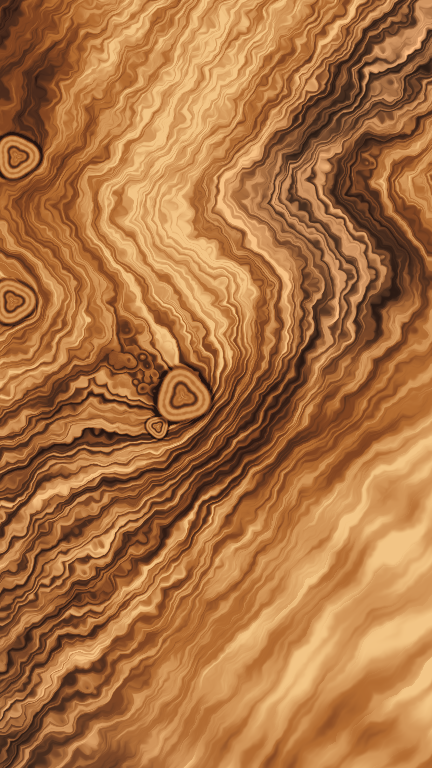
This texture is drawn by a Shadertoy shader. Its source:

```glsl
// Polished olive wood: ragged dark veins sweep diagonally round knots, soft focus at the corners.
float hash(float n) { return fract(sin(n * 91.7) * 4375.5); }
float bell(float x) { return exp(-x * x); }
float softRamp(float x) { return 0.5 * (x + sqrt(x * x + 0.008)); }

// Layered sines that make the grain wander
vec2 warp(vec2 p) {
    float size = 0.032, freq = 5.0;
    for (int i = 0; i < 5; i++) {
        p += size * sin(p.yx * freq + vec2(1.3, 4.1) * float(i));
        size *= 0.53;
        freq *= 1.9;
    }
    return p;
}

float knot(vec2 p, vec2 center, float radius) {
    return exp(-length((p - warp(center)) * vec2(1.0, 1.1)) / radius);
}

// Height field whose level lines are the growth rings
float grainField(vec2 p) {
    p = warp(p);
    float spine = 0.66 - 0.9 * softRamp(1.03 - p.y) + 0.75 * softRamp(p.y - 1.4);
    spine -= 0.09 * bell((p.y - 1.32) / 0.13);
    return p.x - spine - 0.42 * knot(p, vec2(0.42, 0.86), 0.12)
         - 0.26 * knot(p, vec2(0.06, 1.41), 0.09)
         - 0.26 * knot(p, vec2(0.03, 1.08), 0.09);
}

// Cellular noise, distance to the nearest point
float cells(vec2 p) {
    float nearest = 1.0;
    for (int k = 0; k < 9; k++) {
        vec2 c = floor(p) + vec2(k % 3 - 1, k / 3 - 1);
        float seed = dot(c, vec2(1.0, 57.3));
        nearest = min(nearest, length(c + vec2(hash(seed), hash(seed + 7.7)) - p));
    }
    return nearest;
}

// Cellular noise in one dimension: jittered rings, sharp on one side, fading on the other
float veins(float f, float along, float count, float slope, float width) {
    float dark = 0.0;
    for (int j = -1; j <= 1; j++) {
        float id = floor(f * count) + float(j);
        float jitter = hash(id + count), weight = hash(id * 1.7 + 3.1);
        float d = (f - (id + 0.2 + 0.6 * jitter) / count) / slope;
        float w = width * (0.5 + weight) * (d > 0.0 ? 2.0 : 0.8);
        float wave = sin(along * (5.0 + 8.0 * jitter) + weight * 40.0);
        dark = max(dark, bell(d / w) * smoothstep(-0.6, 0.4, wave) * (0.5 + 0.5 * weight));
    }
    return dark;
}

// Ringed disk with a dark rim and core outline
float knotDisk(float tone, vec2 q, float radius) {
    float r = length(q) / radius + 0.09 * sin(3.0 * atan(q.y, q.x) + radius * 90.0);
    float disk = 0.67 + 0.09 * sin(r * 24.0) - 0.1 * cells(q * 90.0);
    disk -= 0.42 * bell((r - 0.4) / 0.09) + 0.12 * bell(r / 0.25);
    return mix(disk, tone, smoothstep(0.9, 1.1, r)) - 0.42 * bell((r - 1.05) / 0.09);
}

vec3 woodColor(float t) {
    vec3 c = mix(vec3(0.15, 0.08, 0.06), vec3(0.30, 0.17, 0.11), smoothstep(0.0, 0.15, t));
    c = mix(c, vec3(0.51, 0.27, 0.13), smoothstep(0.15, 0.34, t));
    c = mix(c, vec3(0.70, 0.42, 0.19), smoothstep(0.34, 0.52, t));
    c = mix(c, vec3(0.82, 0.58, 0.34), smoothstep(0.52, 0.68, t));
    return mix(c, vec3(0.95, 0.77, 0.52), smoothstep(0.68, 0.92, t));
}

void mainImage(out vec4 fragColor, in vec2 fragCoord) {
    vec2 p = fragCoord / iResolution.xy * vec2(1.0, 1.7778), e = vec2(0.002, 0.0);
    float f = grainField(p), along = dot(p, vec2(0.6, 0.8));
    float slope = length(vec2(grainField(p + e.xy), grainField(p + e.yx)) - f) / e.x;
    slope = clamp(slope, 0.5, 4.0);

    // Regions: focus, dark heartwood, pale sapwood
    float pale = smoothstep(0.0, 0.7, p.x - 0.75 * p.y + 0.1);
    float corner = smoothstep(0.3, 0.0, p.x) * smoothstep(0.95, 1.65, p.y);
    float blur = clamp(pale + 0.35 * corner, 0.0, 1.0), focus = 1.0 - blur;
    float heart = bell((f - 0.12) / 0.17) * smoothstep(0.75, 1.15, p.y);
    float figure = bell(length(p - vec2(0.12, 0.66)) / 0.26);
    float rim = bell(length(p - vec2(0.42, 0.84)) / 0.24);
    float glow = bell(length((p - vec2(0.46, 1.28)) / vec2(0.22, 0.36)));
    float low = smoothstep(0.75, 0.0, p.x + p.y);

    // Cellular kinks make the rings ragged
    float kink = 0.045 * (cells(p * 13.0) - 0.4) + 0.02 * (cells(p * 34.0 + 5.0) - 0.4);
    f += kink * (1.0 - 0.5 * blur);

    // Soft bands and fine fibres
    float tone = 0.69 + 0.10 * sin(f * 23.0 + 2.0 * sin(f * 9.0) + along * 2.0);
    tone += 0.09 * sin(f * 67.0 + 2.0 * sin(along * 4.0 + f * 13.0));
    tone += 0.07 * (1.0 - 0.7 * blur) * sin(f * 163.0 + 2.5 * sin(along * 6.0 + f * 31.0));
    tone += 0.30 * focus * (0.45 - cells(vec2(f * 85.0, along * 12.0)));
    tone += 0.16 * focus * (0.45 - cells(vec2(f * 150.0, along * 40.0)));
    tone += 0.10 * glow + 0.17 * pale - 0.13 * heart - 0.10 * figure - 0.46 * corner - 0.22 * low;
    tone += 0.10 * pale * sin(p.x * 17.0 + 3.0 * sin(p.y * 11.0));
    tone -= 0.3 * pale * bell(length((p - vec2(0.8, 0.06)) / vec2(0.2, 0.1)));

    // Veins, denser in the figured regions
    float density = 0.3 + 0.6 * heart + 0.8 * figure + 0.7 * rim + 0.35 * low - 0.2 * glow;
    density = clamp(density + 0.4 * bell((f - 0.15) / 0.25), 0.15, 1.0);
    float coarse = veins(f, along, 27.0, slope, 0.0036 + 0.014 * blur);
    float thin = veins(f + 0.3, along + 0.4, 64.0, slope, 0.0024 + 0.008 * blur);
    tone *= 1.0 - 0.97 * coarse * density * (1.0 - 0.5 * blur);
    tone *= 1.0 - 0.80 * thin * density * (1.0 - 0.6 * blur);
    float stain = bell((f - 0.23) / 0.017) * smoothstep(0.7, 1.0, p.y);
    tone *= 1.0 - 0.85 * stain * smoothstep(-0.5, 0.6, sin(along * 9.0 + 1.0));

    // Knots: a small one beside the large one, two at the left edge
    tone = knotDisk(tone, p - vec2(0.365, 0.79), 0.026);
    tone = knotDisk(tone, p - vec2(0.423, 0.86), 0.062);
    for (int i = 0; i < 2; i++) tone = knotDisk(tone, p - vec2(0.03, 1.08) * (1.0 + 0.31 * float(i)), 0.05);

    // Greyish tint in the heartwood
    vec3 color = woodColor(tone);
    float light = dot(color, vec3(0.3, 0.6, 0.1));
    float grey = clamp(0.6 * heart + 0.4 * low + 0.2 * figure, 0.0, 0.7);
    fragColor = vec4(mix(color, vec3(1.29, 0.92, 0.65) * light, grey), 1.0);
}
```
